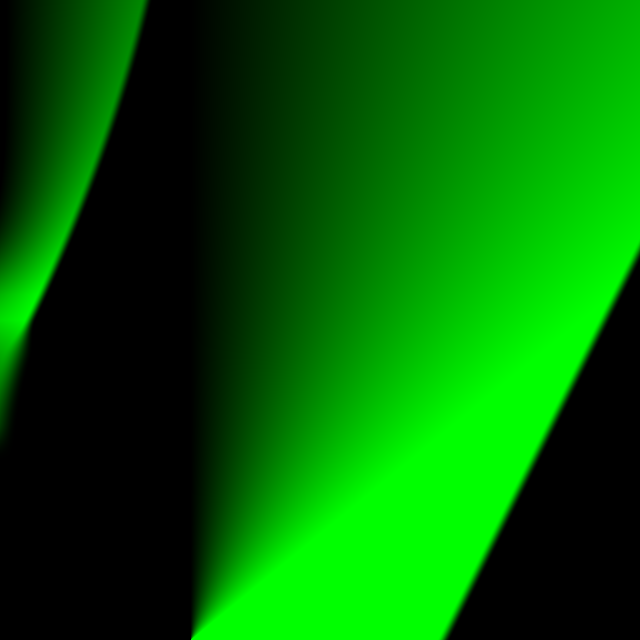
Write a WebGL 1 fragment shader that draws this background.

```glsl
precision highp float;
// Two green fans of light on black: a wide angular sweep and a curved sliver at the left.

#define APEX vec2(0.298, 0.0)        // pivot of the wide fan
#define FAN_GAIN 1.13                // brightness per radian of sweep
#define FAN_FOOT vec2(0.693, 0.0)    // where its cut edge meets the floor
#define FAN_NORMAL vec2(0.893, -0.449)
#define EDGE_SOFT 0.009
#define WAIST 0.5                    // height of the sliver's brightest point
#define SLIVER_LEFT 0.0104

uniform vec2 u_resolution;

// 1 inside (negative distance), 0 outside, with a soft border
float cover(float dist, float softness) {
    return 1.0 - smoothstep(-softness, softness, dist);
}

// Brightness grows with the angle from the vertical, up to a slanted edge
float wideFan(vec2 p) {
    vec2 q = p - APEX;
    float sweep = atan(q.x, max(q.y, 0.0001));
    float light = clamp(sweep * FAN_GAIN, 0.0, 1.0);
    return light * cover(dot(p - FAN_FOOT, FAN_NORMAL), EDGE_SOFT);
}

// Curved blade: a ramp between two bending borders, brightest at the waist
float sliver(vec2 p) {
    float h = p.y - WAIST;
    float above = max(h, 0.0);
    float below = max(-h, 0.0);

    float right = 0.047 + above * (0.49 - 0.25 * above)
                        - below * (0.41 - 0.875 * below);
    float left = SLIVER_LEFT - 0.31 * exp(-16.5 * above);
    float ramp = clamp((p.x - left) / (right - left), 0.0, 1.0);

    float peak = 0.5 + 0.5 * exp(-5.0 * max(h - 0.04, 0.0));
    float tailFade = exp(-6.0 * below) * (1.0 - smoothstep(0.16, 0.22, below));
    float softness = EDGE_SOFT + 0.014 * smoothstep(0.0, 0.06, below);
    return ramp * peak * tailFade * cover(p.x - right, softness);
}

void main() {
    vec2 p = gl_FragCoord.xy / u_resolution;
    float green = max(wideFan(p), sliver(p));
    gl_FragColor = vec4(0.0, green, 0.0, 1.0);
}
```
